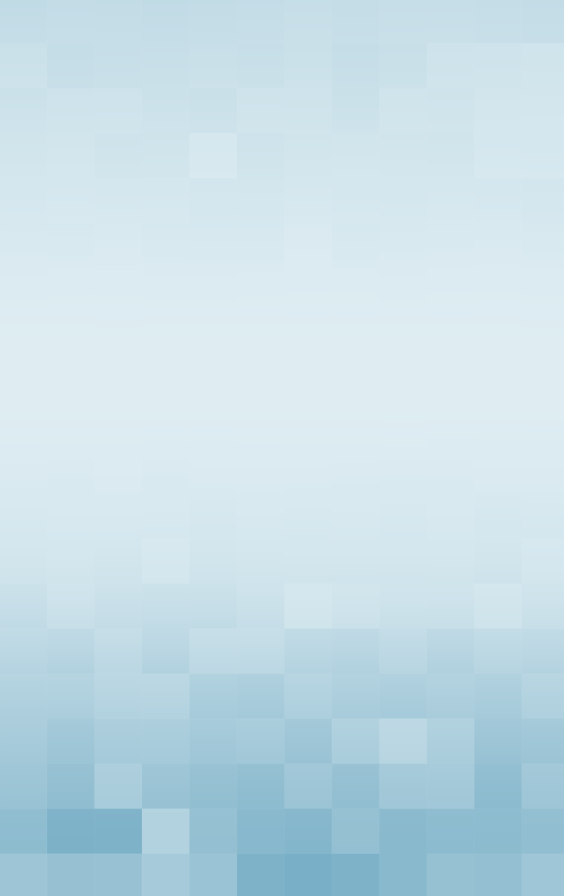
Give the GLSL for this background, as a Shadertoy shader.

```glsl
// Pale blue mosaic: a misty bright band between soft blue tiles above and deeper blue tiles below.

const vec2 GRID = vec2(11.88, 19.9);
const vec3 MIST = vec3(0.873, 0.929, 0.950);
const vec3 DEEP_BLUE = vec3(0.48, 0.69, 0.78);

// Sine-free hash of a tile index, 0 to 1
float hash(vec2 p) {
    vec3 q = fract(vec3(p.xyx) * 0.1031);
    q += dot(q, q.yzx + 33.33);
    return fract((q.x + q.y) * q.z);
}

// Soft weight around a centre, measured in tiles
float patchWeight(vec2 tile, vec2 centre, vec2 radius) {
    vec2 d = (tile - centre) / radius;
    return exp(-dot(d, d));
}

// Blue depth by distance from the top: 0 is mist, 1 is deep blue
float depthProfile(float down) {
    float upper = 0.28 * pow(max(1.0 - down / 0.38, 0.0), 1.2);
    float lower = 0.2 * clamp((down - 0.46) / 0.29, 0.0, 1.0);
    return upper + lower + 0.52 * smoothstep(0.6, 0.95, down);
}

// Relative depth of one tile; rows count downward
float tileTone(vec2 tile) {
    float tone = 1.0 + 0.3 * (hash(tile + 7.0) - 0.5);
    tone -= 0.35 * step(0.95, hash(tile + 53.0));

    // Broad dark and pale groups
    tone += 0.32 * patchWeight(tile, vec2(6.0, 18.7), vec2(1.7, 1.0));
    tone += 0.32 * patchWeight(tile, vec2(1.4, 18.0), vec2(0.9, 0.5));
    tone += 0.22 * patchWeight(tile, vec2(10.0, 16.6), vec2(0.5, 0.9));
    tone += 0.16 * patchWeight(tile, vec2(4.3, 16.5), vec2(0.9, 0.8));
    tone -= 0.38 * patchWeight(tile, vec2(3.0, 18.5), vec2(0.5, 0.9));
    tone -= 0.45 * patchWeight(tile, vec2(6.5, 13.0), vec2(0.8, 0.5));
    tone -= 0.40 * patchWeight(tile, vec2(10.5, 2.0), vec2(2.0, 1.5));
    return tone;
}

// Blend neighbouring tiles across about one pixel at their borders
float mosaicTone(vec2 p, vec2 pixel) {
    vec2 tile = floor(p - 0.5);
    vec2 w = clamp((fract(p - 0.5) - 0.5) / pixel + 0.5, 0.0, 1.0);
    float top = mix(tileTone(tile), tileTone(tile + vec2(1, 0)), w.x);
    float bottom = mix(tileTone(tile + vec2(0, 1)), tileTone(tile + vec2(1, 1)), w.x);
    return mix(top, bottom, w.y);
}

// Faint line along tile borders
float seam(vec2 p, vec2 width) {
    vec2 d = 0.5 - abs(fract(p) - 0.5);
    vec2 line = 1.0 - smoothstep(vec2(0.0), width, d);
    return max(line.x, line.y);
}

void mainImage(out vec4 fragColor, in vec2 fragCoord) {
    vec2 uv = fragCoord / iResolution.xy;
    float down = 1.0 - uv.y;
    vec2 p = vec2(uv.x, down) * GRID + vec2(0.01, 0.04);
    vec2 pixel = GRID / iResolution.xy;

    float depth = depthProfile(down) * mosaicTone(p, pixel);
    depth *= 1.0 - 0.03 * seam(p, max(pixel, vec2(0.03)));
    fragColor = vec4(mix(MIST, DEEP_BLUE, clamp(depth, 0.0, 1.0)), 1.0);
}
```
